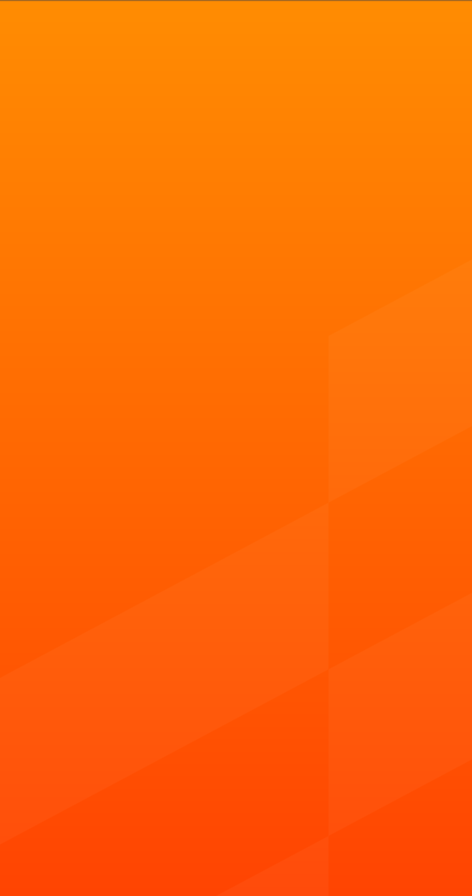
This background is drawn by a Shadertoy shader. Its source:

```glsl
// Orange vertical gradient with a faint checker of slanted translucent panels.

const vec3 TOP_AMBER   = vec3(1.0, 0.55, 0.008);
const vec3 BOTTOM_RED  = vec3(1.0, 0.266, 0.006);
const vec3 PANEL_TINT  = vec3(1.0, 0.95, 0.9);
const vec3 RIM_BROWN   = vec3(0.66, 0.41, 0.13);
const float PANEL_OPACITY = 0.040;
const float PI = 3.14159;

// Coverage from 0 to 1 of the positive side of a signed distance.
float coverage(float dist, float softness) {
    return clamp(dist / softness + 0.5, 0.0, 1.0);
}

// Smooth square wave: +1 in even bands, -1 in odd bands.
float squareWave(float band, float softness) {
    return clamp(2.0 * sin(PI * band) / (PI * softness), -1.0, 1.0);
}

// Band index measured downward from the first slanted edge.
float slantedBand(vec2 uv, float seamX, float firstEdge, float slope, float spacing) {
    return (firstEdge + slope * (uv.x - seamX) - uv.y) / spacing;
}

// Panels alternate along the slant and swap across the vertical seam.
float panelMask(vec2 uv, vec2 pixel) {
    const float seamX = 0.696;
    const float spacing = 0.186;
    float band = slantedBand(uv, seamX, 0.625, 0.281, spacing);
    float softness = 1.5 * pixel.y / spacing;
    float side = 2.0 * coverage(uv.x - seamX, 1.2 * pixel.x) - 1.0;
    float stripe = squareWave(max(band, 0.5), softness);
    return coverage(band, softness) * (0.5 + 0.5 * side * stripe);
}

void mainImage(out vec4 fragColor, in vec2 fragCoord) {
    vec2 pixel = 1.0 / iResolution.xy;
    vec2 uv = fragCoord * pixel;

    // Base gradient
    vec3 color = mix(BOTTOM_RED, TOP_AMBER, uv.y);

    // Pale translucent panels
    color = mix(color, PANEL_TINT, PANEL_OPACITY * panelMask(uv, pixel));

    // Thin dark rim along the top
    color = mix(color, RIM_BROWN, coverage(uv.y - 0.9987, pixel.y));

    fragColor = vec4(color, 1.0);
}
```
